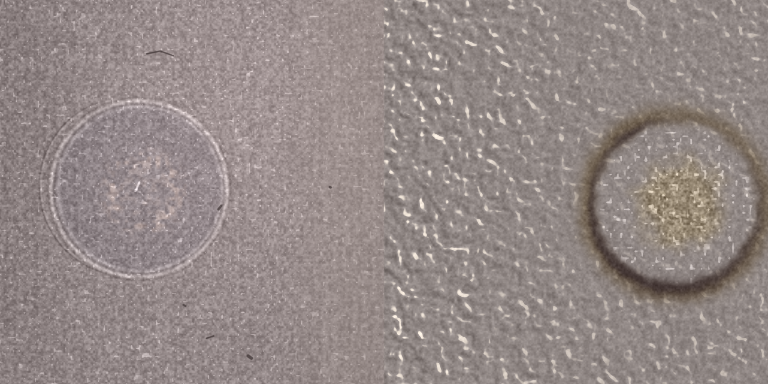
Reproduce this texture procedurally as a Shadertoy shader.

```glsl
// Two worn metal plates side by side: a finely woven one with a pale pressed ring,
// and a pebbled one with a scorched brown ring. Value noise makes the grain,
// embossed noise the pebbles, and distance functions the rings and scratches.

float hash(vec2 p) {
    vec3 q = fract(vec3(p.xyx) * 0.1031);
    q += dot(q, q.yzx + 33.33);
    return fract((q.x + q.y) * q.z);
}

float noise(vec2 p) {
    vec2 i = floor(p), f = fract(p);
    f = f * f * (3.0 - 2.0 * f);
    return mix(mix(hash(i), hash(i + vec2(1, 0)), f.x),
               mix(hash(i + vec2(0, 1)), hash(i + 1.0), f.x), f.y);
}

float gauss(float d, float width) {
    return exp(-d * d / (width * width));
}

float segment(vec2 p, vec2 a, vec2 b) {
    vec2 ab = b - a;
    return length(p - a - ab * clamp(dot(p - a, ab) / dot(ab, ab), 0.0, 1.0));
}

float stroke(vec2 p, vec2 a, vec2 b, float width) {
    float px = 1.0 / iResolution.y;
    return 1.0 - smoothstep(width - 0.5 * px, width + px, segment(p, a, b));
}

// Rough surface height: warped so that its ridges curl
float pebbles(vec2 p) {
    p += 0.012 * vec2(noise(p * 38.0), noise(p * 38.0 + 71.0));
    return 0.68 * noise(p * 52.0) + 0.32 * noise(p * 105.0 + 19.0);
}

float grain(vec2 p) {
    return 0.6 * noise(p * 155.0) + 0.4 * noise(p * 257.0 + 43.0) - 0.5;
}

vec3 wovenPlate(vec2 p) {
    // Broad lighting
    vec3 col = vec3(0.565, 0.522, 0.522);
    col += vec3(0.065, 0.055, 0.055) * gauss(length((p - vec2(0.62, 0.70)) * vec2(1.0, 0.8)), 0.38);
    col -= 0.035 * (1.0 - smoothstep(0.0, 0.3, p.x));
    col += vec3(0.015, 0.012, 0.002) * smoothstep(0.65, 0.95, p.x);

    // Weave, grain and sparkles
    float soft = 1.0 - 0.35 * smoothstep(0.65, 0.95, p.x);
    col += 0.010 * sin(p.x * 245.0 + 2.0 * noise(p * 12.0)) + 0.006 * sin(p.y * 290.0);
    col += soft * 0.24 * grain(p);
    col += soft * 0.16 * smoothstep(0.78, 0.98, noise(p * 140.0 + 9.0));
    col += 0.025 * (noise(p * vec2(65.0, 18.0)) - 0.5);

    // Pressed disc with a double rim
    vec2 q = p - vec2(0.362, 0.508);
    float r = length(q);
    vec2 dir = q / max(r, 0.001);
    col -= vec3(0.030, 0.025, 0.012) * (1.0 - smoothstep(0.205, 0.235, r));
    float sparkle = 0.55 + 0.75 * noise(p * 95.0);
    float lit = 0.13 + 0.06 * abs(dot(dir, vec2(0.707)));
    col += sparkle * lit * gauss(r - 0.229, 0.0048);
    col += sparkle * 0.10 * gauss(length(q - vec2(0.003, 0.0)) - 0.214, 0.005);
    col -= 0.045 * gauss(r - 0.221, 0.003) + 0.05 * gauss(r - 0.238, 0.003);
    float outer = length(q + vec2(0.026, -0.006)) - 0.234;
    col -= 0.09 * gauss(outer, 0.0025) * smoothstep(0.1, 0.75, -dir.x);
    col += 0.06 * gauss(outer + 0.005, 0.003) * smoothstep(0.1, 0.75, -dir.x);

    // Rubbed centre
    float spot = length(q - vec2(0.012, -0.008));
    float rub = 0.4 * gauss(spot, 0.09) + 0.7 * gauss(spot - 0.088, 0.02);
    col += vec3(0.17, 0.14, 0.11) * rub * smoothstep(0.35, 0.85, noise(p * 85.0 + 5.0));
    col += 0.28 * stroke(p, vec2(0.353, 0.503), vec2(0.363, 0.525), 0.002);

    // Scratches and specks
    float dark = stroke(p, vec2(0.383, 0.860), vec2(0.417, 0.867), 0.0012);
    dark = max(dark, stroke(p, vec2(0.417, 0.867), vec2(0.451, 0.855), 0.0012));
    dark = max(dark, stroke(p, vec2(0.538, 0.119), vec2(0.556, 0.125), 0.0015));
    dark = max(dark, stroke(p, vec2(0.646, 0.073), vec2(0.655, 0.067), 0.0035));
    dark = max(dark, stroke(p, vec2(0.478, 0.206), vec2(0.483, 0.203), 0.002));
    dark = max(dark, stroke(p, vec2(0.569, 0.455), vec2(0.576, 0.464), 0.0025));
    dark = max(dark, stroke(p, vec2(0.859, 0.513), vec2(0.861, 0.512), 0.0025));
    return mix(col, vec3(0.25, 0.21, 0.21), 0.75 * dark);
}

vec3 scorchedPlate(vec2 p) {
    vec2 q = p - vec2(1.760, 0.469);
    float r = length(q);
    vec2 dir = q / max(r, 0.001);
    float inside = 1.0 - smoothstep(0.19, 0.22, r);

    // Embossed pebbles, roughest near the seam
    vec3 col = vec3(0.565, 0.530, 0.520);
    float rough = mix(1.0, 0.55, smoothstep(1.0, 1.55, p.x));
    vec2 light = vec2(0.004, 0.0035);
    float slope = pebbles(p + light) - pebbles(p - light);
    col += rough * 0.25 * slope * mix(1.0, 0.5, inside);
    col += rough * vec3(0.30, 0.29, 0.25) * smoothstep(0.16, 0.38, slope) * (1.0 - 0.6 * inside);
    col += 0.14 * grain(p + 3.0);

    // Stained core and bright flecks around it
    float core = 1.0 - smoothstep(0.09, 0.17, length(q - vec2(0.015, 0.0)) + 0.04 * noise(p * 30.0));
    col += core * (vec3(0.015, -0.005, -0.075) + 0.34 * grain(p * 0.85 + 7.0));
    col += inside * 0.22 * smoothstep(0.72, 0.95, noise(p * 110.0 + 31.0));

    // Scorch: a wide brown halo, then a dark band heaviest at the lower left
    float d = r - 0.222 + 0.012 * (noise(p * 45.0) - 0.5);
    float heavy = 0.48 + 0.40 * dot(dir, vec2(-0.35, -0.93));
    heavy += 0.50 * gauss(length(dir - vec2(-0.53, 0.85)), 0.3);
    float halo = gauss(d - 0.006, d > 0.006 ? 0.031 : 0.018);
    col = mix(col, vec3(0.40, 0.33, 0.23) + 0.22 * grain(p), halo * (0.52 + 0.25 * heavy));
    float band = gauss(d + 0.002, 0.011 + 0.010 * max(-dir.y, 0.0));
    col = mix(col, vec3(0.24, 0.19, 0.19) + 0.12 * grain(p), clamp(band * heavy, 0.0, 0.95));
    return col;
}

void mainImage(out vec4 fragColor, in vec2 fragCoord) {
    vec2 p = fragCoord / iResolution.xy * vec2(2.0, 1.0);
    float px = 1.0 / iResolution.y;
    float seam = smoothstep(1.0 - px, 1.0 + px, p.x);
    vec3 col = mix(wovenPlate(p), scorchedPlate(p), seam);
    fragColor = vec4(clamp(col, 0.0, 1.0), 1.0);
}
```
